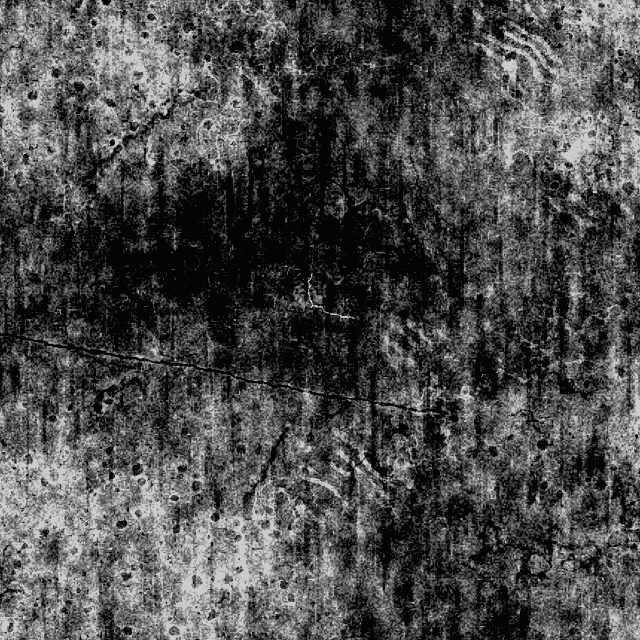
This texture is drawn by a WebGL 1 fragment shader. Its source:

```glsl
precision highp float;

uniform vec2 u_resolution;

float hash(vec2 p) {
  vec3 q = fract(vec3(p.xyx) * 0.1031);
  q += dot(q, q.yzx + 33.33);
  return fract((q.x + q.y) * q.z);
}

float noise(vec2 p) {
  vec2 cell = floor(p), f = fract(p);
  f = f * f * (3.0 - 2.0 * f);
  float low = mix(hash(cell), hash(cell + vec2(1.0, 0.0)), f.x);
  float high = mix(hash(cell + vec2(0.0, 1.0)), hash(cell + 1.0), f.x);
  return mix(low, high, f.y);
}

// Layered noise centred on zero
float fbm(vec2 p) {
  float sum = 0.0, amp = 0.5;
  for (int i = 0; i < 5; i++) {
    sum += amp * (noise(p) - 0.5);
    p = p * 2.03 + 17.3;
    amp *= 0.52;
  }
  return sum;
}

float blob(vec2 p, vec2 center, vec2 radius) {
  vec2 d = (p - center) / radius;
  return exp(-dot(d, d));
}

float stroke(vec2 p, vec2 a, vec2 b, float width) {
  vec2 ab = b - a;
  float t = clamp(dot(p - a, ab) / dot(ab, ab), 0.0, 1.0);
  return 1.0 - smoothstep(width * 0.4, width * 1.4, length(p - a - ab * t));
}

// Broad worn and stained areas
float stains(vec2 p) {
  float v = 0.30;
  v += 0.25 * blob(p, vec2(0.12, 0.91), vec2(0.24, 0.14));
  v += 0.12 * blob(p, vec2(0.30, 0.82), vec2(0.12, 0.10));
  v += 0.22 * blob(p, vec2(0.92, 0.87), vec2(0.16, 0.22));
  v += 0.28 * blob(p, vec2(0.05, 0.23), vec2(0.22, 0.14));
  v += 0.20 * blob(p, vec2(0.25, 0.08), vec2(0.20, 0.12));
  v += 0.13 * blob(p, vec2(0.90, 0.32), vec2(0.18, 0.08));
  v -= 0.23 * blob(p, vec2(0.62, 0.96), vec2(0.14, 0.16));
  v -= 0.26 * blob(p, vec2(0.18, 0.58), vec2(0.28, 0.09));
  v -= 0.25 * blob(p, vec2(0.55, 0.61), vec2(0.30, 0.20));
  v -= 0.18 * blob(p, vec2(0.66, 0.12), vec2(0.12, 0.17));
  return v;
}

// Ragged pits: dark cores with pale rims
float pits(vec2 p, float density) {
  vec2 q = p * density;
  float v = 0.0, ragged = 0.45 * fbm(q * 3.0);
  for (int j = -1; j <= 1; j++) {
    for (int i = -1; i <= 1; i++) {
      vec2 cell = floor(q) + vec2(float(i), float(j));
      vec2 center = cell + vec2(hash(cell + 3.1), hash(cell + 8.7));
      float r = mix(0.08, 0.24, hash(cell + 5.3));
      float d = length(q - center) + ragged;
      float core = 1.0 - smoothstep(r * 0.5, r, d);
      float rim = smoothstep(r * 0.6, r, d) * (1.0 - smoothstep(r, r * 2.3, d));
      v += step(0.5, hash(cell + 1.9)) * (0.6 * rim - core);
    }
  }
  return v;
}

// Thin wandering cracks, broken into short pieces
float cracks(vec2 p, float scale) {
  float ridge = 1.0 - smoothstep(0.006, 0.022, abs(fbm(p * scale)));
  return ridge * smoothstep(0.60, 0.72, noise(p * scale * 0.7 + 51.0));
}

// Patch of short, curved, slanting smears
float smears(vec2 p, vec2 center, vec2 radius) {
  float edge = length((p - center) / radius) + fbm(p * 25.0);
  float across = dot(p, vec2(0.62, 0.78)), along = dot(p, vec2(0.78, -0.62));
  float bend = 1.6 * noise(p * 22.0) + 0.5 * fbm(p * 80.0);
  float band = 1.0 - smoothstep(0.15, 0.24, abs(fract(across * 46.0 + bend) - 0.5));
  float gaps = smoothstep(0.36, 0.46, noise(vec2(across * 46.0, along * 28.0)));
  return band * gaps * (1.0 - smoothstep(0.7, 1.05, edge));
}

void main() {
  vec2 p = gl_FragCoord.xy / u_resolution;
  vec2 warp = vec2(fbm(p * 6.0), fbm(p * 6.0 + 40.0));
  vec2 jag = vec2(fbm(p * 70.0), fbm(p * 70.0 + 23.0));
  float base = stains(p + 0.12 * warp);
  float worn = smoothstep(0.15, 0.45, base);

  // Blotches, vertical runs and grain
  float v = base + 0.65 * fbm(p * 9.0 + 5.0);
  v += 0.70 * fbm(p * 55.0 + 11.0);
  v += 0.50 * fbm(p * vec2(48.0, 8.0) + 31.0);
  v -= 0.20 * smoothstep(0.70, 0.86, noise(p * vec2(115.0, 15.0)));
  v += 0.16 * smoothstep(0.76, 0.90, noise(p * vec2(150.0, 18.0) + 60.0));
  v += 0.50 * (noise(p * 430.0) - 0.5);

  // Pits, chips and flecks
  v += pits(p, 24.0) * mix(0.06, 0.32, worn);
  v += pits(p + 7.0, 55.0) * mix(0.05, 0.22, worn);
  float fleck = noise(p * 190.0 + 9.0);
  v += 0.32 * smoothstep(0.86, 0.95, fleck);
  v -= 0.35 * worn * (1.0 - smoothstep(0.07, 0.15, fleck));
  v += 0.30 * cracks(p, 13.0) - 0.30 * cracks(p + 4.0, 10.0);

  // Smears and pale drips
  v += 0.38 * smears(p, vec2(0.53, 0.25), vec2(0.10, 0.075));
  v += 0.36 * smears(p, vec2(0.82, 0.94), vec2(0.12, 0.09));
  v += 0.28 * smears(p, vec2(0.64, 0.45), vec2(0.06, 0.05));
  v += 0.28 * smears(p, vec2(0.92, 0.69), vec2(0.08, 0.06));
  vec2 q = p + 0.018 * jag;
  v += 0.25 * stroke(q, vec2(0.380, 0.0), vec2(0.375, 0.19), 0.006);
  v += 0.25 * stroke(q, vec2(0.380, 1.0), vec2(0.390, 0.88), 0.005);
  v += 0.35 * stroke(q, vec2(0.402, 0.757), vec2(0.400, 0.745), 0.007);

  // Long groove with pale lips, then single gouges
  vec2 a = vec2(-0.01, 0.487), b = vec2(0.70, 0.352);
  vec2 g = p + 0.010 * jag + vec2(0.0, 0.03 * fbm(p * 4.0));
  v += 0.17 * stroke(g, a, b, 0.006) * (0.5 + noise(p * 90.0));
  v -= 0.55 * stroke(g, a, b, 0.0022);
  v -= 0.32 * stroke(q, vec2(0.13, 0.72), vec2(0.25, 0.82), 0.004);
  v -= 0.25 * stroke(q, vec2(0.25, 0.82), vec2(0.34, 0.87), 0.003);
  v -= 0.35 * stroke(q, vec2(0.39, 0.22), vec2(0.45, 0.33), 0.003);
  v += 0.50 * stroke(q, vec2(0.482, 0.57), vec2(0.490, 0.522), 0.0014);
  v += 0.50 * stroke(q, vec2(0.490, 0.522), vec2(0.548, 0.500), 0.0016);

  gl_FragColor = vec4(vec3(clamp(v, 0.015, 0.80)), 1.0);
}
```
